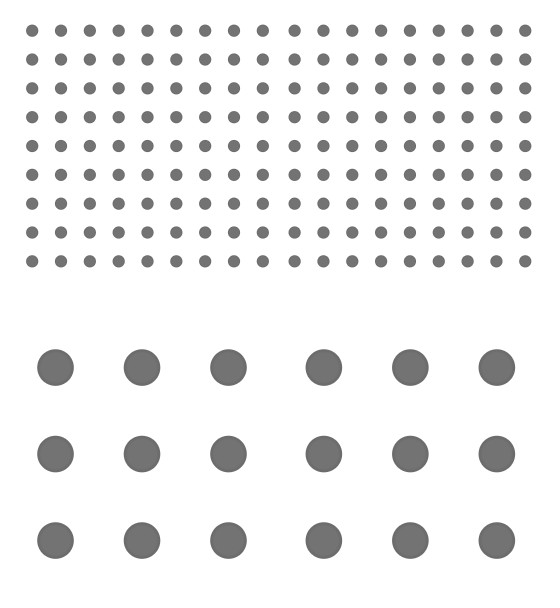
Top: the whole. Bottom: its middle third, enlarged.
A Shadertoy shader for this pattern:

```glsl
// A regular field of grey dots on white: two mirrored blocks of 9 x 9 dots,
// parted by a slightly wider gutter. Each pixel finds its nearest dot centre
// by rounding to the grid, then shades a circle distance. Unit: canvas height.

#define COLUMNS_PER_BLOCK 9.0
#define ROWS 9.0
#define PITCH 0.0974
#define GUTTER 0.1074
#define DOT_RADIUS 0.0206
#define RIM_WIDTH 0.0032
#define FIELD_CENTRE vec2(-0.0043, 0.0067)
#define PAPER_COLOUR vec3(1.0)
#define DOT_COLOUR vec3(0.45)
#define RIM_COLOUR vec3(0.425)

// Signed distance to the nearest dot, negative inside.
float dotDistance(vec2 p) {
    // Mirror the blocks, with the first column half a gutter from the axis.
    vec2 q = vec2(abs(p.x) - 0.5 * GUTTER, p.y + 0.5 * (ROWS - 1.0) * PITCH);
    vec2 lastCell = vec2(COLUMNS_PER_BLOCK, ROWS) - 1.0;
    vec2 cell = clamp(floor(q / PITCH + 0.5), vec2(0.0), lastCell);
    return length(q - cell * PITCH) - DOT_RADIUS;
}

void mainImage(out vec4 fragColor, in vec2 fragCoord) {
    float pixel = 1.0 / iResolution.y;
    vec2 p = (fragCoord - 0.5 * iResolution.xy) * pixel - FIELD_CENTRE;
    float d = dotDistance(p);

    // Flat fill with a faintly darker rim.
    float rim = smoothstep(-1.5 * RIM_WIDTH, -0.5 * RIM_WIDTH, d);
    vec3 ink = mix(DOT_COLOUR, RIM_COLOUR, rim);

    // Edge coverage over one pixel.
    float coverage = clamp(0.5 - d / pixel, 0.0, 1.0);
    fragColor = vec4(mix(PAPER_COLOUR, ink, coverage), 1.0);
}
```
